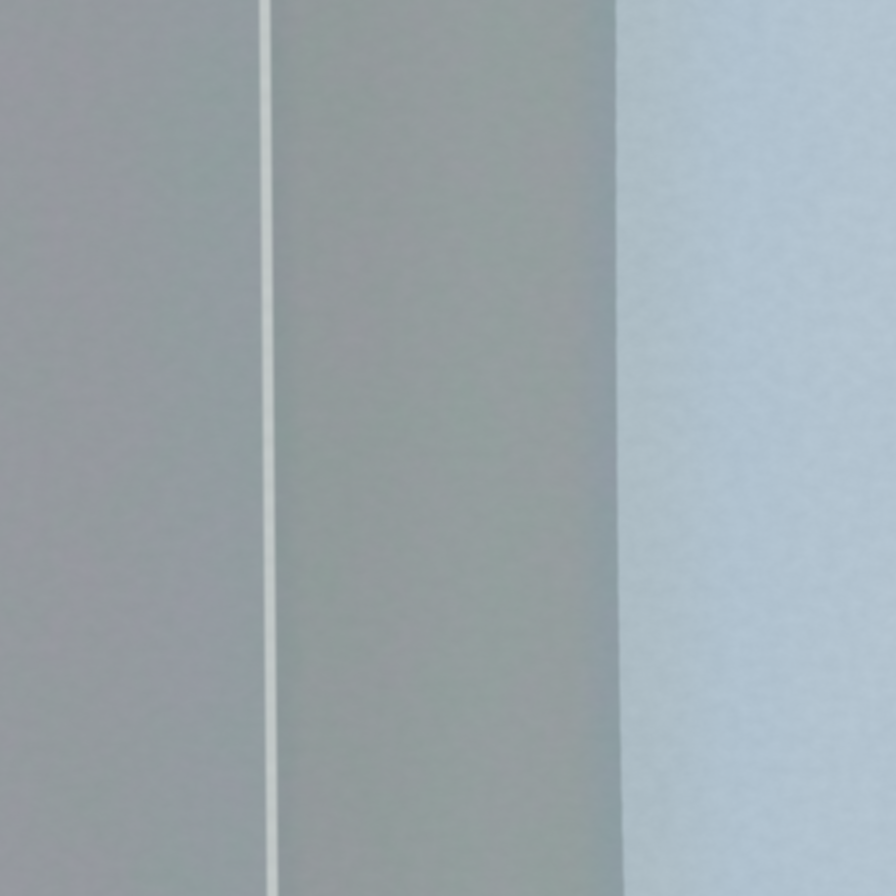
A Shadertoy shader for this texture:

```glsl
vec2 randomGradient(vec2 cell) {
    vec3 p = fract(cell.xyx * vec3(0.1031, 0.1030, 0.0973));
    p += dot(p, p.yzx + 33.33);
    float angle = 6.2832 * fract((p.x + p.y) * p.z);
    return vec2(cos(angle), sin(angle));
}

float gradientNoise(vec2 p) {
    vec2 cell = floor(p), f = fract(p);
    vec2 u = f * f * f * (f * (f * 6.0 - 15.0) + 10.0);
    float a = dot(randomGradient(cell), f);
    float b = dot(randomGradient(cell + vec2(1, 0)), f - vec2(1, 0));
    float c = dot(randomGradient(cell + vec2(0, 1)), f - vec2(0, 1));
    float d = dot(randomGradient(cell + vec2(1, 1)), f - vec2(1, 1));
    return mix(mix(a, b, u.x), mix(c, d, u.x), u.y);
}

float layeredNoise(vec2 p) {
    float sum = 0.0, weight = 0.5;
    for (int i = 0; i < 4; i++) {
        sum += weight * gradientNoise(p);
        p = p * 2.03 + 17.3;
        weight *= 0.55;
    }
    return sum;
}

void mainImage(out vec4 fragColor, in vec2 fragCoord) {
    vec2 uv = fragCoord / iResolution.xy;
    float blur = max(0.0034, 1.0 / iResolution.x);
    float drop = 1.0 - uv.y;

    // Distances to the slightly leaning line and panel edge
    float lineX = uv.x - (0.2955 + 0.0085 * drop);
    float edgeX = uv.x - (0.6875 + 0.009 * drop * drop * drop)
                - 0.001 * gradientNoise(vec2(uv.y * 45.0, 4.0));

    // Grey panels with cool borders
    vec3 leftGrey = mix(vec3(0.582, 0.602, 0.620), vec3(0.572, 0.612, 0.626),
                        smoothstep(0.08, 0.28, uv.x));
    vec3 middleGrey = mix(vec3(0.572, 0.602, 0.608), vec3(0.580, 0.617, 0.620),
                          smoothstep(0.38, 0.56, uv.x));
    vec3 grey = mix(leftGrey, middleGrey, smoothstep(-0.004, 0.004, lineX));
    grey = mix(grey, vec3(0.550, 0.612, 0.642), 0.8 * smoothstep(-0.06, -0.005, edgeX));
    grey -= vec3(0.022, 0.012, 0.008) * smoothstep(0.0, 0.01, lineX)
          * (1.0 - smoothstep(0.01, 0.045, lineX));

    // Soft colour stains and faint cloth grain
    float stain = layeredNoise(uv * vec2(7.0, 5.0) + 3.0);
    float smallStain = layeredNoise(uv * vec2(24.0, 20.0) + 41.0);
    grey += vec3(0.024, -0.012, 0.014) * (stain + 0.8 * smallStain);
    grey += 0.018 * layeredNoise(uv * vec2(50.0, 70.0));

    // Pale blue panel, greyer beside its edge
    vec3 blue = mix(vec3(0.676, 0.738, 0.770), vec3(0.690, 0.760, 0.812),
                    smoothstep(0.01, 0.15, edgeX));
    blue += vec3(0.010, 0.006, 0.003) * smoothstep(0.12, 0.3, edgeX);
    blue += 0.030 * layeredNoise(uv * vec2(48.0, 60.0) + 11.0);
    blue += vec3(0.012, 0.008, 0.002) * stain;

    vec3 color = mix(grey, blue, smoothstep(-blur, blur, edgeX));

    // Thin light line with a soft profile
    float lineMask = 1.0 - smoothstep(0.0025, 0.0095, abs(lineX));
    vec3 lineColor = vec3(0.755, 0.782, 0.780)
                   + 0.02 * gradientNoise(vec2(uv.y * 60.0, 9.0));
    color = mix(color, lineColor, lineMask);

    fragColor = vec4(color, 1.0);
}
```
